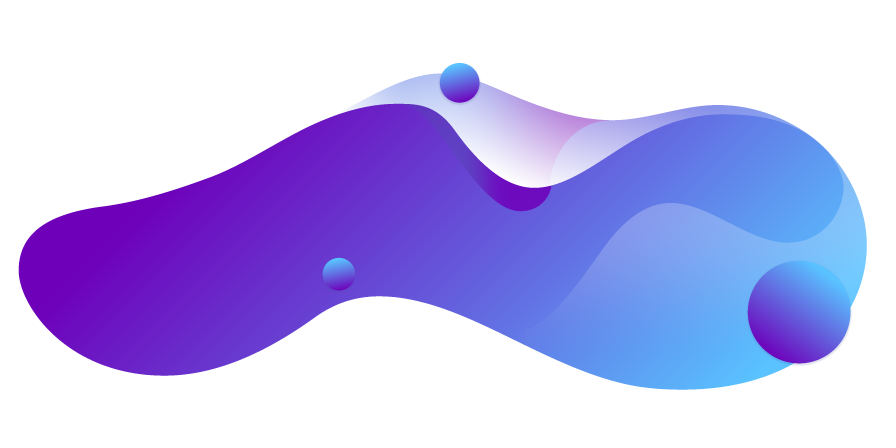
A Shadertoy shader for this background:

```glsl
// Flowing violet-to-cyan liquid ribbon on white, with a pale veil, a sheen and three beads.

// Board space: y points down, the canvas is BOARD.y units high and BOARD.x wide.
const vec2 BOARD = vec2(768.0, 384.0);
const int SAMPLES = 4;               // per axis, for smooth edges
const float LEFT_TIP = 16.0;
const float RIGHT_TIP = 743.0;
const float INNER_TIP = 723.0;
const float RIM_START = 471.0;
const float SHEEN = 0.24;
const float SHADOW = 0.16;
const vec3 WHITE = vec3(1.0);
const vec3 VIOLET = vec3(0.43, 0.0, 0.73);
const vec3 INDIGO = vec3(0.39, 0.41, 0.88);
const vec3 CYAN = vec3(0.35, 0.76, 1.0);
const vec3 VEIL_BLUE = vec3(0.69, 0.75, 0.95);
const vec3 VEIL_PINK = vec3(0.73, 0.52, 0.86);

float hermite(float t, float y0, float y1, float m0, float m1) {
    float s = 1.0 - t;
    return s * s * (1.0 + 2.0 * t) * y0 + t * t * (3.0 - 2.0 * t) * y1
         + t * s * (s * m0 - t * m1);
}

// Cubic between two knots, each (x, y, slope).
float span(float x, vec3 a, vec3 b) {
    float w = b.x - a.x;
    return hermite((x - a.x) / w, a.y, b.y, a.z * w, b.z * w);
}

// Rounded end with a vertical tangent at the tip; bulge shapes its start.
float cap(float x, vec2 tip, vec3 end, float bulge) {
    float w = end.x - tip.x;
    float t = sqrt(clamp((x - tip.x) / w, 0.0, 1.0));
    return hermite(t, tip.y, end.y, bulge, 2.0 * w * end.z);
}

float bodyTop(float x) {
    const vec3 a = vec3(88, 177, -0.13), b = vec3(180, 152, -0.37), c = vec3(270, 106, -0.45);
    const vec3 d = vec3(340, 89, 0), e = vec3(390, 112, 1.4), f = vec3(458, 161, 0);
    const vec3 g = vec3(540, 122, -0.6), h = vec3(620, 98, 0), i = vec3(685, 111, 0.5);
    if (x < a.x) return cap(x, vec2(LEFT_TIP, 232), a, -95.0);
    if (x < b.x) return span(x, a, b);
    if (x < c.x) return span(x, b, c);
    if (x < d.x) return span(x, c, d);
    if (x < e.x) return span(x, d, e);
    if (x < f.x) return span(x, e, f);
    if (x < g.x) return span(x, f, g);
    if (x < h.x) return span(x, g, h);
    if (x < i.x) return span(x, h, i);
    return cap(x, vec2(INNER_TIP, 160), i, -40.0);
}

float bodyBottom(float x) {
    const vec3 a = vec3(141, 322, 0), b = vec3(270, 272, -0.72), c = vec3(325, 254, 0);
    const vec3 d = vec3(440, 291, 0.49), e = vec3(535, 329, 0.23), f = vec3(585, 334, 0);
    if (x < a.x) return cap(x, vec2(LEFT_TIP, 232), a, 90.0);
    if (x < b.x) return span(x, a, b);
    if (x < c.x) return span(x, b, c);
    if (x < d.x) return span(x, c, d);
    if (x < e.x) return span(x, d, e);
    if (x < f.x) return span(x, e, f);
    return cap(x, vec2(RIGHT_TIP, 210), f, 185.0);
}

float outerTop(float x) {
    const vec3 a = vec3(270, 106, -0.4), b = vec3(378, 63, 0), c = vec3(440, 82, 0.42);
    const vec3 d = vec3(525, 103, 0), e = vec3(615, 90, 0), f = vec3(685, 110, 0.6);
    if (x < b.x) return span(x, a, b);
    if (x < c.x) return span(x, b, c);
    if (x < d.x) return span(x, c, d);
    if (x < e.x) return span(x, d, e);
    if (x < f.x) return span(x, e, f);
    return cap(x, vec2(RIGHT_TIP, 210), f, -105.0);
}

float sheenTop(float x) {
    const vec3 a = vec3(450, 283, -0.3), b = vec3(517, 213, -1.4);
    const vec3 c = vec3(575, 174, 0), d = vec3(675, 208, 0);
    if (x < b.x) return span(x, a, b);
    if (x < c.x) return span(x, b, c);
    if (x < d.x) return span(x, c, d);
    return cap(x, vec2(INNER_TIP, 160), d, 62.0);
}

float lobeBottom(float x) {
    const vec3 a = vec3(345, 90, 0), b = vec3(395, 140, 1.3), c = vec3(446, 181, 0);
    if (x < b.x) return span(x, a, b);
    if (x < c.x) return span(x, b, c);
    return cap(x, vec2(473, 155), c, 37.0);
}

// Shaded disc with a thin soft shadow; light is the direction of its cyan side.
void bead(inout vec3 color, vec2 p, vec2 center, float radius, vec2 light) {
    vec2 q = (p - center) / radius;
    float r = length(q);
    vec3 fill = mix(VIOLET, CYAN, clamp(0.53 + 0.52 * dot(q, normalize(light)), 0.0, 1.0));
    float gap = max(length(p - center - vec2(0, 1)) - radius, 0.0);
    color = r < 1.0 ? fill : mix(color, INDIGO * 0.7, SHADOW * exp(-gap * gap));
}

vec3 scene(vec2 p) {
    float x = p.x, y = p.y, top = bodyTop(x), outer = outerTop(x);
    bool aboveBottom = y < bodyBottom(x);
    float along = x + y;
    vec3 base = mix(VIOLET, INDIGO, clamp((along - 300.0) / 380.0, 0.0, 1.0));
    base = mix(base, CYAN, clamp((along - 680.0) / 290.0, 0.0, 1.0));
    float sheen = SHEEN * (1.0 - smoothstep(180.0, 310.0, y));
    vec3 color = WHITE;

    // Pale veil behind the body
    if (x > 270.0 && x < 525.0 && y > outer && y < top) {
        vec3 tint = mix(VEIL_BLUE, VEIL_PINK, smoothstep(380.0, 500.0, x));
        float fade = clamp(1.0 - (y - outer) / 75.0, 0.0, 1.0);
        color = mix(WHITE, tint, fade * smoothstep(275.0, 355.0, x));
    }
    // Outer rim, whitened toward its lower left foot
    float rimTop = x < 525.0 ? cap(x, vec2(RIM_START, 163), vec3(525, 103, 0), -80.0) : outer;
    if (x > RIM_START && x < RIGHT_TIP && y > rimTop && aboveBottom) {
        float foot = clamp((y - 0.3 * x + 90.0) / 115.0, 0.0, 1.0);
        foot *= 1.0 - smoothstep(560.0, 680.0, x);
        color = mix(base, WHITE, sheen + (1.0 - sheen) * foot);
    }
    // Main body with its violet lobe and inner sheen
    if (x > LEFT_TIP && x < INNER_TIP && y > top && aboveBottom) {
        color = base;
        if (x > 345.0 && x < 473.0 && y < lobeBottom(x)) {
            vec3 lobe = mix(INDIGO * 0.75, VIOLET, smoothstep(385.0, 430.0, x));
            color = mix(base, lobe, mix(0.3, 0.88, smoothstep(385.0, 440.0, x)));
        }
        if (x > 450.0 && y > sheenTop(x)) color = mix(base, WHITE, sheen);
    }
    bead(color, p, vec2(394, 71), 17.0, vec2(-0.25, -1));
    bead(color, p, vec2(290.5, 235), 14.0, vec2(-0.2, -1));
    bead(color, p, vec2(685, 267.5), 44.0, vec2(0.75, -1));
    return color;
}

void mainImage(out vec4 fragColor, in vec2 fragCoord) {
    float unit = BOARD.y / iResolution.y;
    vec3 sum = vec3(0.0);
    for (int i = 0; i < SAMPLES * SAMPLES; i++) {
        vec2 jitter = (vec2(i % SAMPLES, i / SAMPLES) + 0.5) / float(SAMPLES) - 0.5;
        vec2 q = (fragCoord + jitter - 0.5 * iResolution.xy) * unit;
        sum += scene(0.5 * BOARD + vec2(q.x, -q.y));
    }
    fragColor = vec4(sum / float(SAMPLES * SAMPLES), 1.0);
}
```
